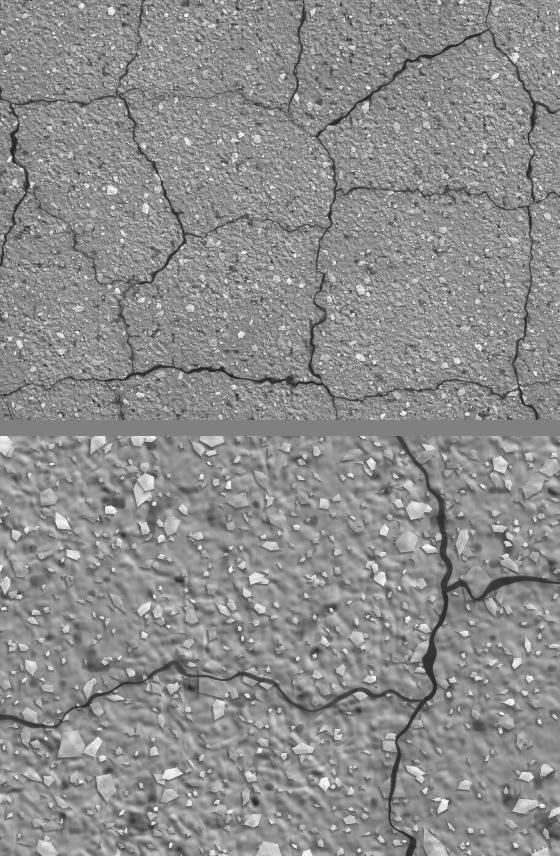
Top: the whole. Bottom: its middle third, enlarged.
Write a Shadertoy shader that draws this texture.

```glsl
const vec2 LIGHT = vec2(0.5, 0.866);

vec2 hash2(vec2 c) {
    c = vec2(dot(c, vec2(127.1, 311.7)), dot(c, vec2(269.5, 183.3)));
    return fract(sin(c) * 43758.545);
}

float noise(vec2 p) {
    vec2 i = floor(p), f = fract(p);
    f = f * f * (3.0 - 2.0 * f);
    return mix(mix(hash2(i).x, hash2(i + vec2(1, 0)).x, f.x),
               mix(hash2(i + vec2(0, 1)).x, hash2(i + vec2(1, 1)).x, f.x), f.y);
}

vec2 noise2(vec2 p) {
    return vec2(noise(p), noise(p + 37.3)) - 0.5;
}

// Rounded lumps, one per cell
float lumps(vec2 p) {
    vec2 i = floor(p);
    float d = 1.0;
    for (int y = -1; y <= 1; y++)
    for (int x = -1; x <= 1; x++) {
        vec2 c = i + vec2(x, y);
        d = min(d, length(c + hash2(c) - p));
    }
    return 1.0 - smoothstep(0.1, 0.55, d);
}

float height(vec2 p) {
    vec2 q = p + 0.012 * noise2(p * 60.0);
    return 0.25 * lumps(q * 50.0) + 0.18 * lumps(q * 95.0 + 9.0)
         + 0.5 * noise(p * 110.0) + 0.28 * noise(p * 220.0);
}

// Distance to the nearest crack (x) and how wide that crack opens (y)
vec2 crackField(vec2 p) {
    p += 0.06 * noise2(p * 8.0) + 0.028 * noise2(p * 24.0) + 0.011 * noise2(p * 75.0);
    vec2 q = p * 2.5 + vec2(3.0, 7.0), i = floor(q), nearCell = i, toNear = vec2(9);
    for (int y = -1; y <= 1; y++)
    for (int x = -1; x <= 1; x++) {
        vec2 c = i + vec2(x, y), r = c + 0.12 + 0.76 * hash2(c) - q;
        if (dot(r, r) < dot(toNear, toNear)) { toNear = r; nearCell = c; }
    }
    vec2 edge = vec2(9, 0);
    for (int y = -2; y <= 2; y++)
    for (int x = -2; x <= 2; x++) {
        vec2 c = nearCell + vec2(x, y), r = c + 0.12 + 0.76 * hash2(c) - q;
        if (x == 0 && y == 0) continue;
        float d = dot(0.5 * (toNear + r), normalize(r - toNear));
        if (d < edge.x) edge = vec2(d, hash2(nearCell + c).y);
    }
    return vec2(edge.x / 2.5, edge.y);
}

// Angular chips set in the ground, lit on one side and shadowed on the other
float addStones(float tone, vec2 p, float scale, float density, float px) {
    vec2 q = p * scale + scale, i = floor(q);
    for (int y = -1; y <= 1; y++)
    for (int x = -1; x <= 1; x++) {
        vec2 c = i + vec2(x, y), place = hash2(c), kind = hash2(c + 51.7);
        if (kind.x > density) continue;
        vec2 v = q - c - place;
        float turn = 6.283 * kind.y, size = mix(0.15, 0.34, place.x * place.y + 0.3 * kind.y);
        vec2 axis = vec2(cos(turn), sin(turn));
        float squeeze = mix(0.0, 1.1, hash2(c + 13.1).x);
        v += vec2(-axis.y, axis.x) * dot(v, vec2(-axis.y, axis.x)) * squeeze;

        float d = -9.0;
        vec2 side = LIGHT;
        for (int k = 0; k < 5; k++) {
            vec2 h = hash2(c + float(k) * 7.3);
            float a = turn + 1.2566 * (float(k) + 0.7 * h.x);
            vec2 n = vec2(cos(a), sin(a));
            float s = dot(v, n) - size * (0.65 + 0.4 * h.y);
            if (s > d) { d = s; side = n; }
        }
        d /= scale * (1.0 + 0.4 * squeeze);

        float facing = dot(side, LIGHT);
        float shadow = smoothstep(0.0035, 0.0, d) * smoothstep(0.0, -0.7, facing);
        tone = mix(tone, 0.3, 0.7 * shadow);
        float face = mix(0.6, 0.9, hash2(c + 83.0).y) + 0.05 * facing;
        face += 0.22 * (noise(p * vec2(190.0, 260.0)) - 0.5);
        tone = mix(tone, face, smoothstep(0.6 * px, -0.6 * px, d));
    }
    return tone;
}

void mainImage(out vec4 fragColor, in vec2 fragCoord) {
    vec2 p = fragCoord / iResolution.y;
    float px = 1.0 / iResolution.y;

    // Rough ground with smoother and darker patches
    float patches = noise(p * 5.0 + 4.0), rough = noise(p * 17.0);
    float relief = height(p - 0.0015 * LIGHT) - height(p + 0.0015 * LIGHT);
    float tone = 0.56 + 0.05 * (patches - 0.5) + 0.03 * (rough - 0.5);
    tone += relief * mix(0.3, 0.75, rough);
    tone -= 0.2 * smoothstep(0.74, 0.95, noise(p * 85.0 + 20.0));

    // Chips from fine to coarse
    float density = mix(0.3, 0.6, patches);
    tone = addStones(tone, p, 92.0, density, px);
    tone = addStones(tone, p + 0.31, 46.0, density, px);
    tone = addStones(tone, p + 0.73, 25.0, 0.75 * density, px);

    // Cracks with ragged, uneven openings
    vec2 crack = crackField(p);
    float width = mix(0.0006, 0.0036, crack.y) * (0.35 + 1.3 * noise(p * 45.0));
    tone *= 1.0 - 0.2 * exp(-crack.x / 0.006);
    float opening = smoothstep(width + px, width - px, crack.x);
    tone = mix(tone, 0.13 + 0.08 * rough, opening * mix(0.65, 1.0, crack.y));

    fragColor = vec4(vec3(clamp(tone, 0.08, 0.95)), 1.0);
}
```
